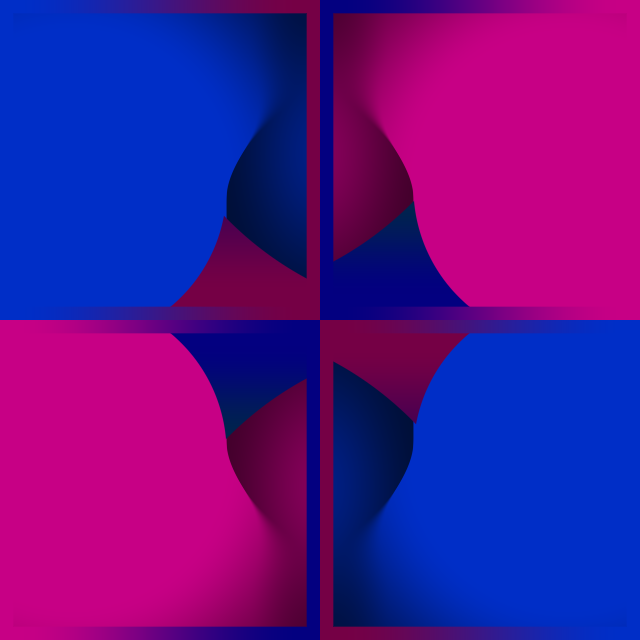
Write a Shadertoy shader that draws this background.

```glsl
// Soft coverage: 1 where the signed distance is negative
float cover(float d, float width) {
    return 1.0 - smoothstep(-width, width, d);
}

void mainImage(out vec4 fragColor, in vec2 fragCoord) {
    vec2 uv = fragCoord / iResolution.xy;
    float aa = 1.4 / min(iResolution.x, iResolution.y);

    // Fold into four tiles: 0 at the outer edge, 1 at the canvas centre
    vec2 t = 1.0 - abs(2.0 * uv - 1.0);
    bool isBlue = (uv.x < 0.5) == (uv.y > 0.5);

    // Palette of each tile
    vec3 mainColor = isBlue ? vec3(0.0, 0.18, 0.78) : vec3(0.78, 0.0, 0.52);
    vec3 dimColor  = isBlue ? vec3(0.0, 0.08, 0.34) : vec3(0.40, 0.0, 0.26);
    vec3 lobeLight = isBlue ? vec3(0.0, 0.12, 0.52) : vec3(0.52, 0.0, 0.35);
    vec3 lobeDark  = isBlue ? vec3(0.0, 0.06, 0.22) : vec3(0.26, 0.0, 0.17);
    vec3 wedgeTip  = isBlue ? vec3(0.27, 0.0, 0.32) : vec3(0.0, 0.14, 0.30);
    vec3 wedgeBase = isBlue ? vec3(0.46, 0.0, 0.27) : vec3(0.01, 0.0, 0.50);

    // Shade falling off outside the large disc
    float disc = length(t - vec2(0.224, 0.586)) - 0.484;
    vec3 color = mix(mainColor, dimColor, smoothstep(0.0, 0.42, disc));

    // Lobe with a crisp lower side that melts into the shade above
    float lobe = 0.708 + 0.19 * smoothstep(0.62, 0.2, t.y) - t.x;
    float softness = aa + 0.12 * smoothstep(0.47, 0.15, t.y);
    float lobeDist = length((t - vec2(1.0, 0.48)) * vec2(1.0, 0.6));
    vec3 lobeColor = mix(lobeLight, lobeDark, smoothstep(0.0, 0.33, lobeDist));
    color = mix(color, lobeColor, cover(lobe, softness));

    // Wedge below the curved crease
    vec2 creaseCenter = vec2(1.453, isBlue ? -0.049 : -0.102);
    float crease = 1.044 - length(t - creaseCenter);
    vec3 wedgeColor = mix(wedgeTip, wedgeBase, smoothstep(0.62, 0.92, t.y));
    color = mix(color, wedgeColor, cover(crease, aa) * step(0.6, t.y));

    // Flat disc on top
    color = mix(color, mainColor, cover(disc, aa));

    // Frame blending from the main colour to the wedge colour
    vec2 border = min(t, 1.0 - t);
    vec3 frameColor = mix(mainColor, wedgeBase, smoothstep(0.05, 0.95, t.x));
    color = mix(color, frameColor, cover(min(border.x, border.y) - 0.0417, aa));

    fragColor = vec4(color, 1.0);
}
```
